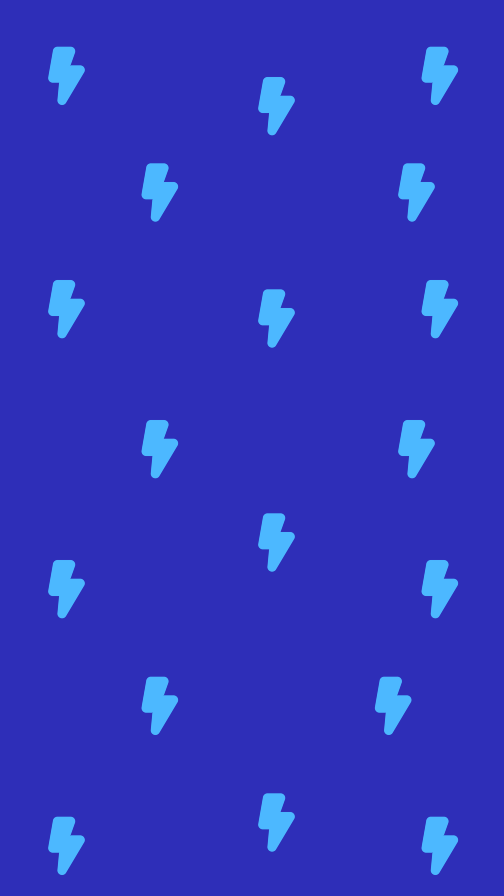
A Shadertoy shader for this pattern:

```glsl
// Rounded light-blue lightning bolts in five uneven columns on a flat indigo ground.

#define CANVAS vec2(432.0, 768.0)     // layout units, y pointing down
#define ROW_PITCH 220.0               // regular spacing down each column
#define NUDGE 20.0                    // shift of the off-grid bolts
#define CORNER 4.0                    // rounding radius of a bolt
#define GROUND vec3(0.18, 0.18, 0.72)
#define BOLT vec3(0.30, 0.72, 1.00)

const int COLUMNS = 5;
const int ROWS = 4;
const int CORNERS = 8;

// Signed distance to the rounded bolt centred on the origin
float boltDistance(vec2 p) {
    vec2 v[CORNERS] = vec2[CORNERS](
        vec2(-7.7, -21.0), vec2(3.5, -21.0), vec2(-2.2, -5.0), vec2(11.7, -5.0),
        vec2(-3.8, 21.0), vec2(-2.0, 1.9), vec2(-11.7, 1.9), vec2(-11.4, 0.0));
    float d2 = dot(p - v[0], p - v[0]);
    float side = 1.0;
    for (int i = 0, j = CORNERS - 1; i < CORNERS; j = i, i++) {
        vec2 edge = v[j] - v[i];
        vec2 w = p - v[i];
        vec2 gap = w - edge * clamp(dot(w, edge) / dot(edge, edge), 0.0, 1.0);
        d2 = min(d2, dot(gap, gap));
        // Flip the sign at each crossing of the edge
        bvec3 c = bvec3(p.y >= v[i].y, p.y < v[j].y, edge.x * w.y > edge.y * w.x);
        if (all(c) || !any(c)) side = -side;
    }
    return side * sqrt(d2) - CORNER;
}

// Centre of the bolt in a column and row
vec2 boltCentre(int column, int row) {
    float columnX[COLUMNS] = float[COLUMNS](57.0, 137.0, 237.0, 357.0, 377.0);
    vec2 centre = vec2(columnX[column], ROW_PITCH * float(row));
    if (column == 2) {
        // Middle column: the upper bolts drift off the pitch
        centre.y += 45.0 + vec4(46.0, 8.0, -NUDGE, 0.0)[row];
    } else if (column == 1 || column == 3) {
        // Staggered columns; their fourth row falls below the canvas
        centre.y += 165.0;
        if (column == 3 && row == 2) centre.x -= NUDGE;
    } else {
        // Outer columns
        centre.y += 65.0;
        if (row == 1) centre.y -= NUDGE;
    }
    return centre;
}

void mainImage(out vec4 fragColor, in vec2 fragCoord) {
    float pixel = CANVAS.y / iResolution.y;
    vec2 p = (fragCoord - 0.5 * iResolution.xy) * pixel;
    p = vec2(p.x, -p.y) + 0.5 * CANVAS;

    // Offset from the nearest bolt centre
    vec2 nearest = CANVAS;
    for (int column = 0; column < COLUMNS; column++) {
        for (int row = 0; row < ROWS; row++) {
            vec2 offset = p - boltCentre(column, row);
            if (dot(offset, offset) < dot(nearest, nearest)) nearest = offset;
        }
    }

    float coverage = 1.0 - smoothstep(-0.6 * pixel, 0.6 * pixel, boltDistance(nearest));
    fragColor = vec4(mix(GROUND, BOLT, coverage), 1.0);
}
```
